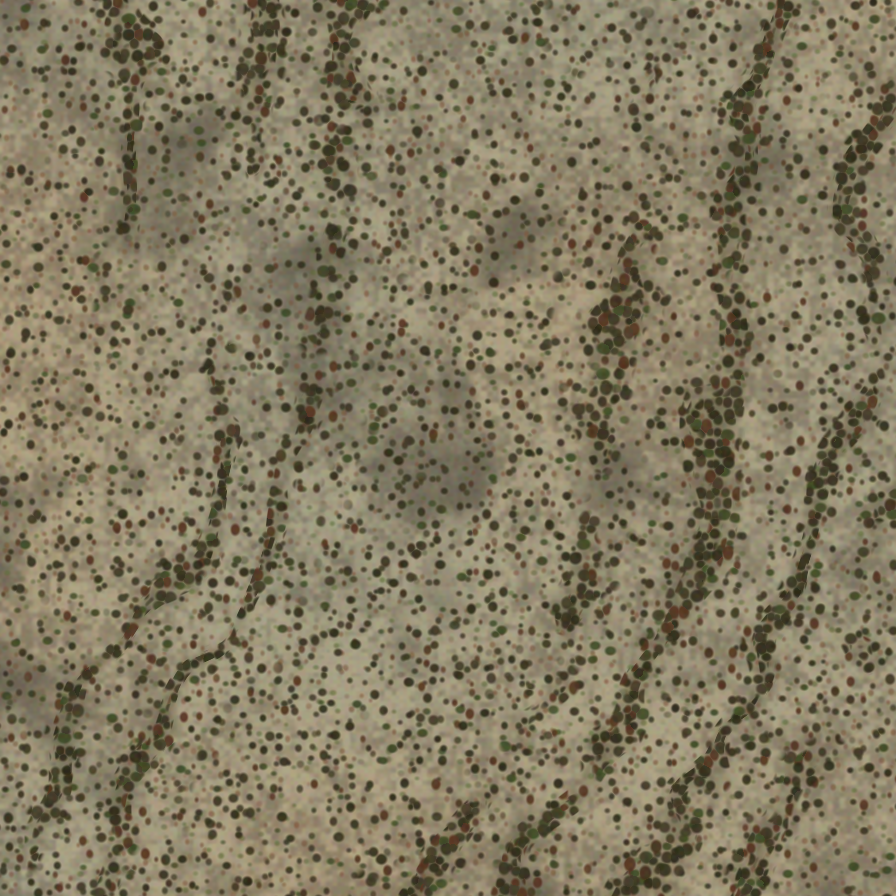
Give the GLSL for this texture, as a WebGL 2 fragment shader.

```glsl
#version 300 es
precision highp float;
// Speckled sandy stone: a mottled beige ground with soft grey smudges,
// round dark grains scattered by jittered cells, and dense grain clusters
// that follow bent, broken veins running from lower left to upper right.
uniform vec2 u_resolution;
out vec4 fragColor;

float hash(vec2 p) {
    return fract(sin(dot(p, vec2(127.1, 311.7))) * 43758.5);
}

float noise(vec2 p) {
    vec2 i = floor(p), f = fract(p);
    f = f * f * (3.0 - 2.0 * f);
    return mix(mix(hash(i), hash(i + vec2(1, 0)), f.x),
               mix(hash(i + vec2(0, 1)), hash(i + vec2(1, 1)), f.x), f.y);
}

float fbm(vec2 p) {
    float sum = 0.0, amp = 0.5;
    for (int i = 0; i < 4; i++) {
        sum += amp * noise(p);
        p = mat2(1.6, 1.2, -1.2, 1.6) * p + 7.3;
        amp *= 0.5;
    }
    return sum / 0.9375;
}

// Density of the veins: slanted at the bottom, upright at the top
float veins(vec2 p) {
    float across = p.x - 0.65 * p.y + 0.35 * p.y * p.y;
    across += 0.10 * (noise(p * 5.0 + 3.0) - 0.5) + 0.05 * (noise(p * 17.0) - 0.5);
    float density = 0.0;
    for (float i = 0.0; i < 9.0; i++) {
        float centre = -0.17 + 0.125 * i + 0.06 * (hash(vec2(i, 4.0)) - 0.5);
        float patches = noise(vec2(i * 5.7, p.y * 6.0)) + 0.5 * noise(p * 22.0 + i);
        float width = 0.010 + 0.018 * noise(vec2(p.y * 11.0, i * 3.1));
        float strand = exp(-pow((across - centre) / width, 2.0));
        density = max(density, strand * smoothstep(0.45, 1.0, patches));
    }
    // the middle of the slab stays almost free of veins
    return density * smoothstep(0.06, 0.17, abs(across - 0.27));
}

// Round grains in jittered cells; returns coverage and a random tint
vec2 grains(vec2 p, float cells, float radius, float density, float seed) {
    vec2 q = p * cells, home = floor(q);
    vec2 best = vec2(0.0);
    for (int y = -1; y <= 1; y++)
    for (int x = -1; x <= 1; x++) {
        vec2 cell = home + vec2(x, y), key = cell + seed;
        vec2 jitter = vec2(hash(key + 11.3), hash(key + 47.9));
        vec2 d = (q - cell - 0.1 - 0.8 * jitter) / cells;
        float tint = hash(key + 83.1);
        d *= vec2(0.88 + 0.24 * tint, 1.1 - 0.24 * tint);
        float r = radius * (0.7 + 0.55 * hash(key + 29.7));
        float cover = 1.0 - smoothstep(r - 0.0020, r + 0.0020, length(d));
        cover *= smoothstep(0.0, 0.12, density - hash(key));
        if (cover > best.x) best = vec2(cover, tint);
    }
    return best;
}

vec3 grainColor(float tint) {
    vec3 c = mix(vec3(0.17, 0.16, 0.09), vec3(0.27, 0.24, 0.16), fract(tint * 7.0));
    c = mix(c, vec3(0.33, 0.21, 0.13), smoothstep(0.82, 0.90, tint));
    return mix(c, vec3(0.25, 0.29, 0.15), 1.0 - smoothstep(0.08, 0.14, tint));
}

void main() {
    vec2 p = gl_FragCoord.xy / min(u_resolution.x, u_resolution.y);
    float vein = veins(p);
    float cloud = fbm(p * 4.0 + 20.0);

    // mottled ground, from warm sand to a greener grey
    float mottle = 0.55 * fbm(p * 24.0) + 0.45 * noise(p * 150.0);
    vec3 color = mix(vec3(0.53, 0.49, 0.40), vec3(0.67, 0.63, 0.515),
                     smoothstep(0.2, 0.75, mottle + 0.35 * (cloud - 0.5)));
    color += vec3(0.022, 0.0, -0.012) * (noise(p * 3.0 + 9.0) * 2.0 - 1.0);

    // soft grey smudges
    float smudge = smoothstep(0.56, 0.82, fbm(p * 8.5 + 51.0));
    color = mix(color, vec3(0.38, 0.36, 0.30), 0.75 * smudge);
    color = mix(color, vec3(0.37, 0.35, 0.25), 0.45 * vein);

    // faint rusty and green flecks
    vec2 fleck = grains(p, 95.0, 0.0026, 0.30, 300.0);
    vec3 fleckColor = mix(vec3(0.37, 0.41, 0.23), vec3(0.47, 0.33, 0.23), step(0.4, fleck.y));
    color = mix(color, fleckColor, 0.6 * fleck.x);

    // scattered grains, small and large, then the clusters in the veins
    float spread = 0.36 + 0.5 * cloud;
    vec2 small = grains(p, 70.0, 0.0031, 0.7 * spread, 100.0);
    vec2 large = grains(p, 52.0, 0.0044, spread, 0.0);
    vec2 cluster = grains(p, 88.0, 0.0058, 1.05 * vein, 200.0);
    color = mix(color, grainColor(small.y), 0.8 * small.x);
    color = mix(color, grainColor(large.y), 0.92 * large.x);
    color = mix(color, grainColor(cluster.y), 0.9 * cluster.x);

    // fine coloured grit
    vec3 grit = vec3(noise(p * 230.0), noise(p * 230.0 + 31.0), noise(p * 230.0 + 67.0));
    color += 0.05 * (grit - 0.5);
    fragColor = vec4(color, 1.0);
}
```
